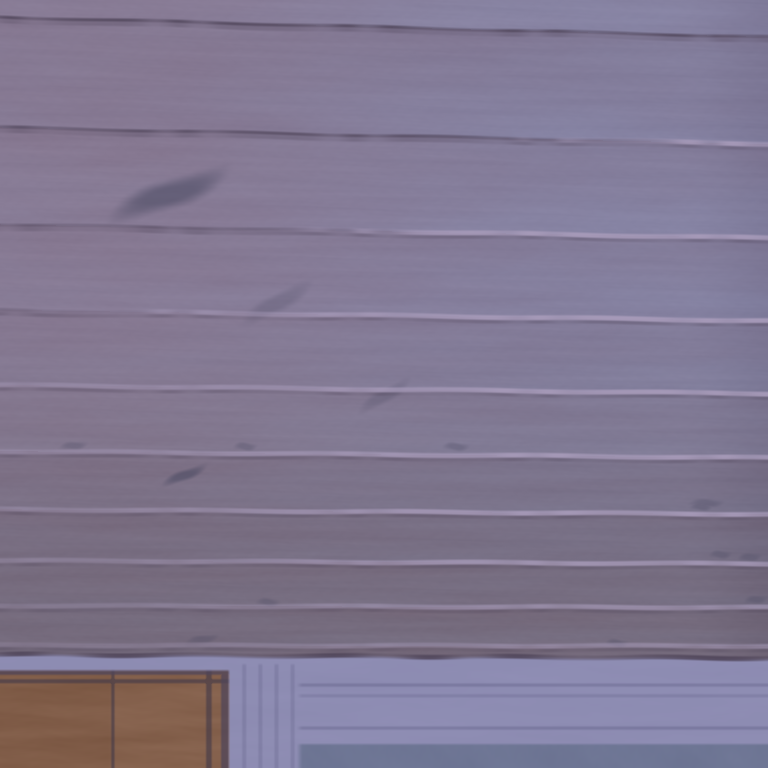
Reproduce this texture procedurally as a Shadertoy shader.

```glsl
#define HORIZON -0.2135
#define SPAN 1.178
#define RATIO 0.88
#define CEILING_EDGE 0.147
#define SOFT 0.0025
#define LILAC vec3(0.525, 0.475, 0.575)
#define DIM vec3(0.465, 0.425, 0.495)
#define TRIM vec3(0.555, 0.55, 0.70)
#define PANE vec3(0.43, 0.46, 0.58)
#define OAK vec3(0.50, 0.36, 0.28)
#define SHADOW vec3(0.31, 0.27, 0.35)
#define GLINT vec3(0.66, 0.61, 0.73)

float hash(float n) { return fract(sin(n * 127.1 + 3.7) * 4375.85); }

// Soft-edged line of full width w around d = 0
float line(float d, float w) {
    return 1.0 - smoothstep(0.5 * w - 0.5 * SOFT, 0.5 * w + SOFT, abs(d));
}

float below(float v, float edge) { return 1.0 - smoothstep(edge - SOFT, edge + SOFT, v); }

// Layered sines, each bent by the one before
float waves(vec2 p) {
    float sum = 0.0, amp = 0.5;
    for (int i = 0; i < 5; i++) {
        sum += amp * sin(p.x + 1.7 * sin(p.y + float(i))) * cos(p.y + sum);
        p = mat2(1.6, 0.9, -0.9, 1.6) * p + 2.3;
        amp *= 0.6;
    }
    return sum;
}

float boardY(float k) { return HORIZON + SPAN * pow(RATIO, k); }

// Slanted elliptical smudge
float knot(vec2 p, vec2 size, float angle) {
    float c = cos(angle), s = sin(angle);
    vec2 q = vec2(c * p.x + s * p.y, c * p.y - s * p.x) / size;
    q.y += 0.25 * sin(q.x * 3.0);
    return 1.0 - smoothstep(0.35, 1.15, length(q));
}

vec3 boards(vec2 p) {
    // Boards narrow geometrically towards the bottom and tilt slightly
    float y = p.y + (p.x - 0.5) * 0.031 * (p.y - 0.13);
    float k = log((y - HORIZON) / SPAN) / log(RATIO);
    float id = floor(k), f = k - id;

    // Base tone, cooler to the right, and shading across each board
    vec3 col = mix(DIM, LILAC, smoothstep(0.15, 0.65, p.y));
    float cool = smoothstep(0.1, 0.85, p.x) * smoothstep(0.1, 0.6, p.y);
    col += cool * vec3(-0.01, 0.02, 0.04);
    col += (f - 0.5) * vec3(0.01, 0.022, 0.03) * (0.4 + p.x);
    col += 0.022 * (hash(id) - 0.5);
    col -= 0.04 * smoothstep(0.88, 1.05, p.x);

    // Stains and grain
    col += 0.014 * waves(vec2(p.x * 7.0 + id * 2.1, k * 3.5)) * vec3(0.5, 1.0, 1.2);
    col += 0.012 * waves(vec2(p.x * 9.0 + id, y * 190.0));
    col += 0.004 * waves(p * 260.0);

    // Large slanted knots
    float dark = 0.0;
    for (int i = 0; i < 4; i++) {
        float n = float(i), size = 0.085 / (1.0 + 0.55 * n);
        vec2 c = vec2(0.22 + 0.4 * fract(0.35 * n), boardY(1.6 + 1.25 * n));
        float strength = 0.36 + 0.22 * cos(2.1 * n);
        dark = max(dark, strength * knot(p - c, size * vec2(1.0, 0.24), 0.43 + 0.2 * sin(n)));
    }
    // Small knots beside the seams
    for (int i = 0; i < 11; i++) {
        float n = float(i);
        vec2 c = vec2(hash(n + 21.0), boardY(4.8 + mod(n, 5.0) + 0.15 * hash(n)));
        vec2 size = vec2(0.012 + 0.016 * hash(n + 5.0), 0.006);
        dark = max(dark, 0.3 * knot(p - c, size, 0.3 * hash(n + 9.0)));
    }
    col = mix(col, SHADOW * vec3(0.95, 1.08, 1.1), dark);

    // Seams: dark gaps at the upper left, pale edges at the lower right
    float seam = floor(k + 0.5), d = y - boardY(seam);
    d += 0.0008 * sin(p.x * 23.0 + seam * 4.0);
    float wear = 0.5 + 0.5 * sin(p.x * 61.0 + seam * 5.0 + 2.0 * sin(p.x * 27.0));
    float start = 1.12 - 0.33 * seam + 0.75 * step(4.5, seam) * hash(seam + 2.0);
    float pale = smoothstep(-0.2, 0.25, p.x - start + 0.12 * (wear - 0.5));
    float gap = (1.0 - pale) * mix(0.8, 0.4, smoothstep(0.0, 3.0, seam));
    col = mix(col, SHADOW, 0.3 * line(d + 0.005, 0.004) * (0.4 + 0.6 * wear));
    col = mix(col, SHADOW, gap * line(d, 0.003) * (0.6 + 0.4 * wear));
    float shine = pale * (0.4 + 0.5 * smoothstep(0.0, 0.75, p.x)) * (0.8 + 0.2 * wear);
    shine *= mix(1.0, 0.6, smoothstep(6.0, 9.0, seam));
    return mix(col, GLINT, shine * line(d, 0.005));
}

vec3 trim(vec2 p) {
    vec3 col = TRIM + 0.008 * waves(p * vec2(9.0, 60.0));
    // Horizontal mouldings and pane on the right
    float right = smoothstep(0.385, 0.395, p.x);
    float ridges = line(p.y - 0.108, 0.003) + 0.7 * line(p.y - 0.094, 0.003) + line(p.y - 0.052, 0.003);
    col -= 0.07 * right * ridges;
    col = mix(col, PANE + 0.01 * waves(p * 40.0), right * below(p.y, 0.031));

    // Upright mouldings of the casing
    float upright = below(p.x, 0.39) * below(p.y, 0.135);
    for (int i = 0; i < 4; i++)
        col -= 0.05 * upright * line(p.x - 0.318 - 0.021 * float(i), 0.004);

    // Wooden door with a dark frame
    vec3 door = OAK + 0.025 * waves(vec2(p.x * 12.0, p.y * 90.0));
    door += 0.02 * smoothstep(0.14, 0.15, p.x);
    float groove = line(p.x - 0.147, 0.003) + line(p.y - 0.113, 0.004) + line(p.x - 0.272, 0.006);
    door = mix(door, SHADOW * 0.8, 0.6 * min(groove, 1.0));
    door = mix(door, SHADOW, 0.75 * max(line(p.y - 0.125, 0.006), line(p.x - 0.293, 0.009)));
    return mix(col, door, below(p.x, 0.298) * below(p.y, 0.127));
}

void mainImage(out vec4 fragColor, in vec2 fragCoord) {
    vec2 p = fragCoord / iResolution.xy;
    float edge = CEILING_EDGE - 0.005 * p.x + 0.001 * sin(p.x * 31.0);
    vec3 col = mix(boards(p), trim(p), below(p.y, edge));
    // Uneven shadow where the boards meet the trim
    float rough = 0.55 + 0.3 * sin(p.x * 37.0 + 2.0 * sin(p.x * 11.0));
    col = mix(col, SHADOW, rough * line(p.y - edge - 0.001, 0.005));
    fragColor = vec4(clamp(col, 0.0, 1.0), 1.0);
}
```
